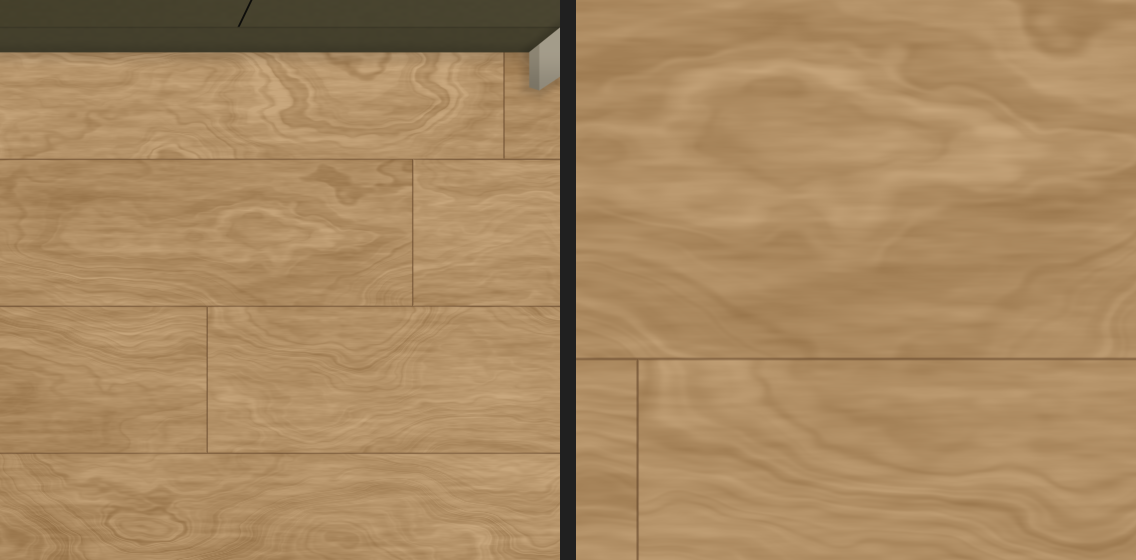
Left, the full canvas; right, a detail of the centre.
A WebGL 1 fragment shader for this texture:

```glsl
precision highp float;
uniform vec2 u_resolution;

float hash(vec2 p) {
  vec3 q = fract(p.xyx * vec3(0.1031, 0.103, 0.0973));
  q += dot(q, q.yzx + 33.33);
  return fract((q.x + q.y) * q.z);
}

float noise(vec2 p) {
  vec2 i = floor(p), f = fract(p);
  f = f * f * (3.0 - 2.0 * f);
  return mix(mix(hash(i), hash(i + vec2(1, 0)), f.x),
             mix(hash(i + vec2(0, 1)), hash(i + vec2(1, 1)), f.x), f.y);
}

float fbm(vec2 p) {
  float sum = 0.0, amp = 0.5;
  for (int i = 0; i < 4; i++) {
    sum += amp * noise(p);
    p = mat2(1.96, 0.42, -0.42, 1.96) * p + 17.3;
    amp *= 0.5;
  }
  return sum;
}

// Oak tone from 0 (dark) to 1 (light); seed differs for each plank
float oakTone(vec2 p, float seed) {
  vec2 q = p + vec2(seed * 37.0, seed * 61.0);

  // Growth rings are fine contours of a stretched, warped height field
  vec2 warp = vec2(noise(q * vec2(5.0, 9.0)), noise(q * vec2(6.0, 11.0) + 31.0)) - 0.5;
  vec2 w = q + warp * vec2(0.12, 0.03);
  float height = 1.3 * noise(w * vec2(3.0, 6.5)) + 0.55 * noise(w * vec2(7.0, 13.0) + 5.0)
               + 0.09 * noise(q * vec2(26.0, 50.0)) + 0.03 * noise(q * vec2(60.0, 110.0))
               + 2.6 * q.y;
  float rings = noise(vec2(height * 30.0, seed * 50.0)) - 0.5;
  float fineRings = noise(vec2(height * 56.0, seed * 70.0 + 4.0)) - 0.5;
  float bands = noise(vec2(height * 7.0, seed * 90.0)) - 0.5;
  float figure = smoothstep(0.2, 0.75, noise(q * vec2(3.0, 6.0) + 9.0));

  // Straight fibres and soft broad tone
  float fibre = fbm(q * vec2(12.0, 120.0)) - 0.47;
  float pores = noise(q * vec2(70.0, 300.0)) - 0.5;
  float blotch = fbm(q * vec2(3.0, 8.0) + 21.0) - 0.47;

  return 0.52 + rings * mix(0.16, 0.40, figure) + fineRings * mix(0.12, 0.24, figure)
       + bands * 0.24 + fibre * 0.55 + pores * 0.12 + blotch * 0.50;
}

vec3 floorColor(vec2 p, float px) {
  // Rows of wide planks with staggered end joints
  float v = (0.7155 - p.y) / 0.2625;
  float row = floor(v) + 1.0;
  float joint = 0.900 - 0.061 * row - 0.102 * row * row;
  float seed = hash(vec2(row + 3.0, step(joint, p.x) * 5.0 + 2.0));

  float tone = oakTone(p, seed) + (seed - 0.5) * 0.10;
  tone -= 0.14 * smoothstep(0.55, 0.0, length(p * vec2(1.0, 1.5)));
  tone += 0.08 * smoothstep(0.7, 0.1, length(p - vec2(0.65, 0.42)));
  vec3 color = mix(vec3(0.575, 0.435, 0.270), vec3(0.785, 0.655, 0.490), clamp(tone, 0.0, 1.0));

  // Seams: long joints are fainter and less even than end joints
  float rowGap = abs(fract(v + 0.5) - 0.5) * 0.2625;
  float rowSeam = 1.0 - smoothstep(0.0, 0.0008 + px, rowGap);
  float endSeam = 1.0 - smoothstep(0.0, 0.0007 + px, abs(p.x - joint));
  float seam = max(rowSeam * mix(0.40, 0.70, noise(p * vec2(14.0, 3.0))), endSeam * 0.65);
  color = mix(color, vec3(0.40, 0.28, 0.17), seam);

  // Shade beside the plinth
  return color * (1.0 - 0.12 * smoothstep(0.875, 0.908, p.y));
}

vec3 cabinetColor(vec2 p, float px) {
  vec3 plinth = vec3(0.258, 0.242, 0.168) * mix(0.92, 1.03, smoothstep(0.905, 0.930, p.y));
  vec3 door = mix(vec3(0.270, 0.252, 0.170), vec3(0.288, 0.270, 0.190), p.x);
  float isDoor = smoothstep(0.952 - px, 0.952 + px, p.y);
  vec3 color = mix(plinth, door, isDoor) * (0.985 + 0.03 * noise(p * vec2(90.0, 160.0)));
  color *= 1.0 - 0.12 * (1.0 - smoothstep(0.0, 0.001 + px, abs(p.y - 0.951)));

  // Slanted gap between the doors
  float gap = abs(p.x - 0.427 - (p.y - 0.954) * 0.48);
  return mix(color, vec3(0.05, 0.05, 0.04), isDoor * (1.0 - smoothstep(0.0005, 0.0005 + 1.5 * px, gap)));
}

void main() {
  vec2 p = gl_FragCoord.xy / u_resolution;
  float px = 1.0 / min(u_resolution.x, u_resolution.y);

  vec3 color = mix(floorColor(p, px), cabinetColor(p, px),
                   smoothstep(0.9065 - px, 0.9065 + px, p.y));

  // Pale leg at the right edge
  float top = 0.907 + (p.x - 0.945) * 0.8;
  float bottom = max(0.8385 + (p.x - 0.963) * 0.66, 0.844 - (p.x - 0.945) * 0.3);
  float inside = min(p.x - 0.945, min(top - p.y, p.y - bottom));
  vec3 leg = mix(vec3(0.55, 0.52, 0.45), vec3(0.64, 0.61, 0.54), smoothstep(0.961, 0.965, p.x));
  leg *= 0.88 + 0.12 * smoothstep(0.84, 0.91, p.y);
  color *= 1.0 - 0.14 * smoothstep(-0.025, 0.0, inside);
  color = mix(color, leg, smoothstep(-px, px, inside));

  gl_FragColor = vec4(color, 1.0);
}
```
